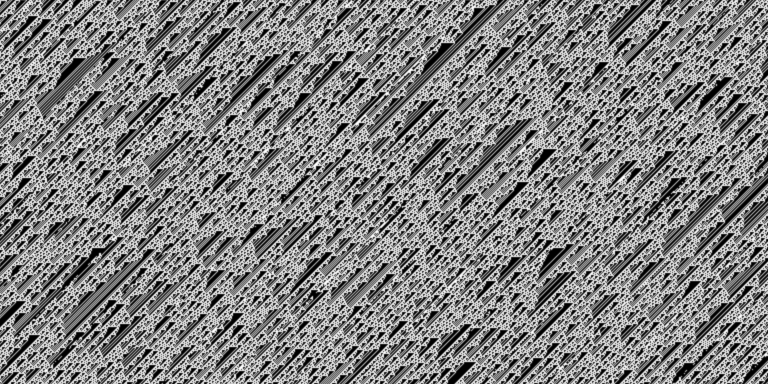
Give the GLSL for this texture, as a Shadertoy shader.

```glsl
#define ROWS 384.0      // automaton generations per canvas height
#define SOFTNESS 1.5    // filter width, in output pixels
#define MARGIN 16.0     // cells skipped at the top and left
#define BLOCK 64        // columns simulated together
#define SEED 977u

const vec3 DARK = vec3(0.0);
const vec3 LIGHT = vec3(1.0);

uvec2 hash(uvec2 n) {
    n = (n ^ (n >> 16)) * 0x7feb352du;
    n = (n ^ (n >> 15)) * 0x846ca68bu;
    return n ^ (n >> 16);
}

// One generation: a cell flips when both cells to its left are lit.
// The frame slides left one cell per row, so still cells form diagonals.
void evolve(inout uvec2 low, inout uvec2 high, inout uvec2 random) {
    random = random * 1664525u + 1013904223u;
    uvec2 edgeFlips = (random >> 22) & (random >> 27) & 3u;
    high ^= ((high << 1) | (low >> 31)) & ((high << 2) | (low >> 30));
    low ^= ((low << 1) & (low << 2)) ^ edgeFlips;
}

void mainImage(out vec4 fragColor, in vec2 fragCoord) {
    // Filter footprint in cells, with rows counted downwards
    float scale = ROWS / iResolution.y;
    float width = SOFTNESS * scale;
    vec2 center = vec2(fragCoord.x, iResolution.y - fragCoord.y) * scale + MARGIN;
    vec2 lower = center - 0.5 * width;
    vec2 upper = center + 0.5 * width;
    ivec2 first = ivec2(floor(lower));
    ivec2 last = ivec2(floor(upper));

    // Two neighbouring blocks, each 64 cells packed into two words
    int block = (first.x + first.y) / BLOCK;
    uvec2 id = uvec2(block, block + 1) * 3u + SEED;
    uvec2 low = hash(id);
    uvec2 high = hash(id + 1u);
    uvec2 random = hash(id + 2u);

    // Run down to this row and gather the covered cells
    float lit = 0.0;
    for (int row = 0; row <= last.y; row++) {
        if (row >= first.y) {
            uvec4 cells = uvec4(low.x, high.x, low.y, high.y);
            for (int column = first.x; column <= last.x; column++) {
                int lane = column + row - block * BLOCK;
                float alive = float((cells[lane >> 5] >> uint(lane & 31)) & 1u);
                vec2 corner = vec2(column, row);
                vec2 overlap = max(min(upper, corner + 1.0) - max(lower, corner), 0.0);
                lit += alive * overlap.x * overlap.y;
            }
        }
        evolve(low, high, random);
    }
    fragColor = vec4(mix(DARK, LIGHT, lit / (width * width)), 1.0);
}
```
